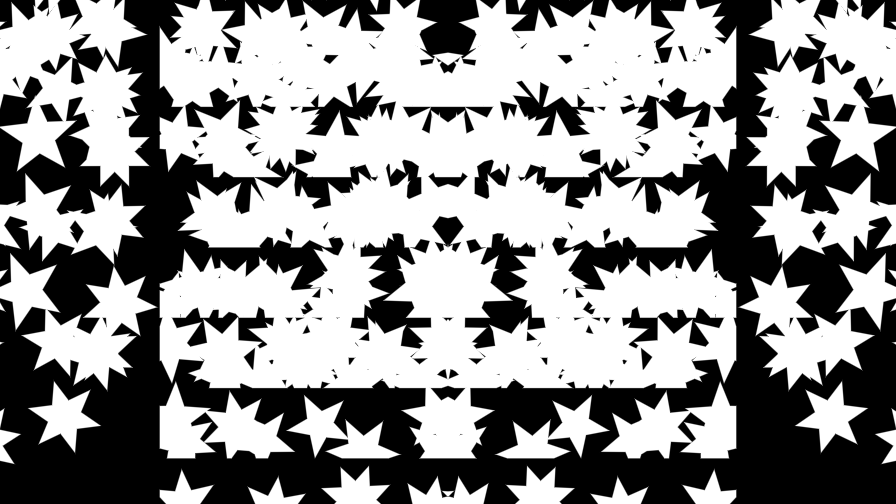
Give the GLSL for this pattern, as a Shadertoy shader.

```glsl
#define ROW_PITCH 0.1395
#define COLUMN_PITCH 0.143
#define BASE_LINE 0.509
#define INNER_COLUMNS 4.0
#define MAX_LAYERS 4
#define TIP_RADIUS 0.074
#define SIZE_SPREAD 0.2
#define BLACK vec3(0.0)
#define WHITE vec3(1.0)

const float PI = 3.14159;

vec3 hash3(vec3 p) {
    p = fract(p * vec3(0.1031, 0.1030, 0.0973));
    p += dot(p, p.yxz + 33.33);
    return fract((p.xxy + p.yxx) * p.zyx);
}

// Signed distance to the nearest edge line of an n-pointed star
float starDistance(vec2 p, float points, float radius, float valleyRatio) {
    float halfAngle = PI / points;
    float angle = atan(p.x, p.y) + halfAngle;
    angle = abs(mod(angle, 2.0 * halfAngle) - halfAngle);
    vec2 q = length(p) * vec2(cos(angle), sin(angle));
    vec2 tip = vec2(radius, 0.0);
    vec2 valley = radius * valleyRatio * vec2(cos(halfAngle), sin(halfAngle));
    vec2 edge = valley - tip;
    return dot(q - tip, normalize(vec2(edge.y, -edge.x)));
}

// Stars crowd the middle and thin out at the sides and the foot
float starCount(vec2 cell, float chance) {
    bool outer = cell.x >= INNER_COLUMNS;
    if (cell.y < -3.0) return outer ? 0.0 : 1.0;
    if (cell.y < -2.0) return outer ? step(5.0, cell.x) : 2.0;
    if (outer) return 1.0 + step(cell.y < 0.0 ? 0.6 : 0.2, chance);
    if (cell.y > 2.0) return 2.0;
    return cell.x >= INNER_COLUMNS - 1.0 || cell.y > 1.0 ? 3.0 : float(MAX_LAYERS);
}

float cellStar(vec2 p, vec2 cell, float layer) {
    vec3 place = hash3(vec3(cell + 19.0, layer + 1.0));
    vec3 form = hash3(vec3(cell + 47.0, layer + 8.0));
    bool outer = cell.x >= INNER_COLUMNS;
    bool top = cell.y > 2.0;

    // The first star fills the base of its cell, the others bridge the rows
    float height = layer < 0.5 ? 0.22 : 0.5;
    vec2 jitter = (place.xy - 0.5) * (outer ? vec2(0.6, 0.5) : vec2(1.0, 0.36));
    vec2 anchor = vec2(outer ? 0.6 : 0.5, top ? 0.0 : outer ? 0.42 : height);
    vec2 center = (cell + anchor + jitter) * vec2(COLUMN_PITCH, ROW_PITCH);
    center.y += BASE_LINE;

    // Shape: few points are sharp, many are blunt
    float points = 5.0 + floor(form.x * form.x * 5.0);
    float valleyRatio = mix(0.42, 0.58, (points - 5.0) / 4.0);
    float radius = TIP_RADIUS * (1.0 + SIZE_SPREAD * (form.y - 0.5));
    float turn = (form.z - 0.5) * 2.0 * PI / points;
    vec2 q = mat2(cos(turn), sin(turn), -sin(turn), cos(turn)) * (p - center);
    float d = starDistance(q, points, radius, valleyRatio);

    // Inner stars are cut flat at the row line and at the block side
    if (!outer && !top) {
        d = max(d, BASE_LINE + cell.y * ROW_PITCH - p.y);
        d = max(d, p.x - INNER_COLUMNS * COLUMN_PITCH);
    }
    return d;
}

void mainImage(out vec4 fragColor, in vec2 fragCoord) {
    // Height is one unit; the left half mirrors the right
    vec2 p = fragCoord / iResolution.y;
    p.x = abs(p.x - 0.5 * iResolution.x / iResolution.y);
    vec2 home = floor((p - vec2(0.0, BASE_LINE)) / vec2(COLUMN_PITCH, ROW_PITCH));

    // Union of the stars in the neighboring cells
    float d = 1.0;
    for (int row = -1; row <= 1; row++) {
        for (int column = -1; column <= 1; column++) {
            vec2 cell = home + vec2(column, row);
            float count = starCount(cell, hash3(vec3(cell + 71.0, 3.0)).x);
            for (int layer = 0; layer < MAX_LAYERS; layer++) {
                if (float(layer) >= count) break;
                d = min(d, cellStar(p, cell, float(layer)));
            }
        }
    }

    float softness = 0.8 / iResolution.y;
    float cover = 1.0 - smoothstep(-softness, softness, d);
    fragColor = vec4(mix(BLACK, WHITE, cover), 1.0);
}
```
